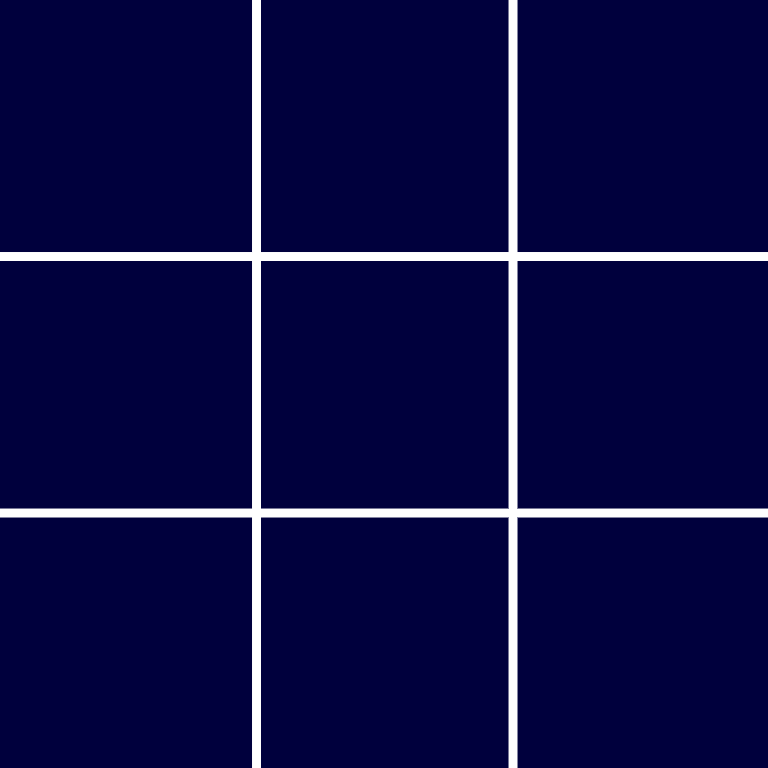
A WebGL 2 fragment shader for this pattern:

```glsl
#version 300 es
precision highp float;
// Three by three plain navy tiles parted by thin white grout lines.
// Each axis measures the distance to its nearest inner joint;
// the outer rim of the canvas carries no line.

uniform vec2 u_resolution;
out vec4 fragColor;

const vec2 TILE_COUNT = vec2(3.0);    // tiles across and down
const float TILE_PITCH = 0.334;       // spacing of joints, from the upper left
const float LINE_WIDTH = 0.0117;      // fraction of the canvas
const vec3 TILE_COLOR = vec3(0.0, 0.0, 0.24);
const vec3 LINE_COLOR = vec3(1.0);

// Distance on each axis to the closest joint between two tiles.
vec2 jointDistance(vec2 p) {
    vec2 joint = clamp(round(p / TILE_PITCH), vec2(1.0), TILE_COUNT - 1.0);
    return abs(p - joint * TILE_PITCH);
}

void main() {
    vec2 uv = gl_FragCoord.xy / u_resolution;
    vec2 p = vec2(uv.x, 1.0 - uv.y);

    // Line coverage, smoothed over one pixel per axis.
    vec2 edge = jointDistance(p) - 0.5 * LINE_WIDTH;
    vec2 coverage = clamp(0.5 - edge * u_resolution, 0.0, 1.0);
    float line = max(coverage.x, coverage.y);

    fragColor = vec4(mix(TILE_COLOR, LINE_COLOR, line), 1.0);
}
```
